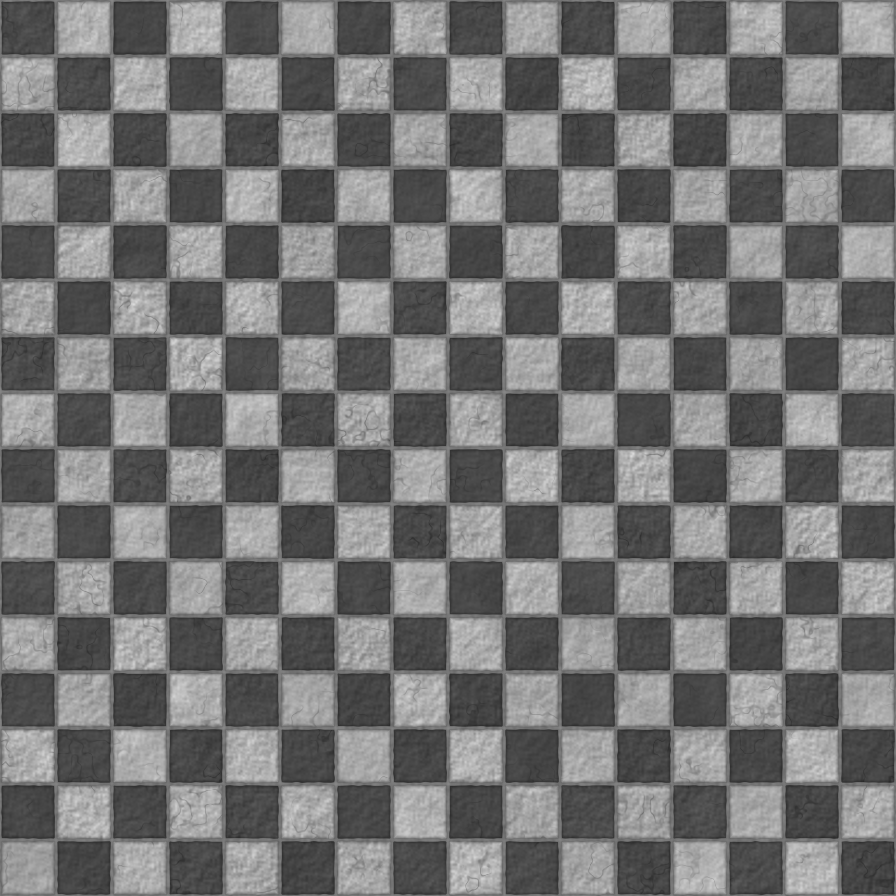
Reproduce this pattern procedurally as a Shadertoy shader.

```glsl
// Checkerboard of rough dark and light stone tiles set in narrow grey grout, tiling seamlessly.

const float TILES = 16.0;           // tiles across and down
const float GROUT_WIDTH = 0.058;    // fraction of one cell
const float CORNER_RADIUS = 0.02;
const float EDGE_WOBBLE = 0.018;
const float RIM_WIDTH = 0.026;      // dark line where tile meets grout
const float BEVEL_WIDTH = 0.07;

const vec3 DARK_STONE = vec3(0.282);
const vec3 LIGHT_STONE = vec3(0.668);
const vec3 GROUT = vec3(0.495);

const float TONE_VARIATION = 0.09;  // brightness spread between tiles
const float MOTTLE = 0.12;          // soft blotches inside a tile
const float RELIEF = 0.36;          // strength of the lit surface grain
const float CRACK_DEPTH = 0.16;
const vec2 LIGHT_STEP = vec2(-0.0014, 0.0016);

// Integer hash of a lattice point, 0 to 1
float hash(vec2 p, uint seed) {
    uvec2 q = uvec2(p);
    uint h = q.x * 1597334677u ^ q.y * 3812015801u ^ seed * 2654435769u;
    h = (h ^ (h >> 16)) * 2146121005u;
    h = (h ^ (h >> 15)) * 2221713035u;
    return float((h ^ (h >> 16)) >> 8) / 16777216.0;
}

// Value noise that wraps after one canvas
float wrapNoise(vec2 uv, float period, uint seed) {
    vec2 p = uv * period;
    vec2 i = floor(p);
    vec2 f = p - i;
    f = f * f * (3.0 - 2.0 * f);
    vec2 a = mod(i, period);
    vec2 b = mod(i + 1.0, period);
    float low = mix(hash(a, seed), hash(vec2(b.x, a.y), seed), f.x);
    float high = mix(hash(vec2(a.x, b.y), seed), hash(b, seed), f.x);
    return mix(low, high, f.y);
}

// Layered surface height
float stoneHeight(vec2 uv) {
    float height = 0.0;
    float weight = 0.4;
    float period = 96.0;
    for (uint octave = 0u; octave < 3u; octave++) {
        height += weight * wrapNoise(uv, period, octave + 10u);
        weight *= 0.85;
        period *= 2.0;
    }
    return height;
}

// Thin broken wrinkles along the contour of a noise field
float cracks(vec2 uv) {
    float contour = abs(wrapNoise(uv, 72.0, 20u) + 0.3 * wrapNoise(uv, 180.0, 21u) - 0.65);
    float patches = smoothstep(0.55, 0.8, wrapNoise(uv, 30.0, 22u));
    return (1.0 - smoothstep(0.0, 0.09, contour)) * patches;
}

// Signed distance to a rounded square, negative inside
float roundedSquare(vec2 p, float halfSize, float radius) {
    vec2 q = abs(p) - halfSize + radius;
    return length(max(q, 0.0)) + min(max(q.x, q.y), 0.0) - radius;
}

void mainImage(out vec4 fragColor, in vec2 fragCoord) {
    vec2 uv = fragCoord / iResolution.xy;
    vec2 cell = floor(uv * TILES);
    vec2 local = fract(uv * TILES) - 0.5;
    float pixel = TILES / min(iResolution.x, iResolution.y);

    // Tile outline with slightly worn edges
    float edge = roundedSquare(local, 0.5 - 0.5 * GROUT_WIDTH, CORNER_RADIUS);
    edge += EDGE_WOBBLE * (wrapNoise(uv, 160.0, 1u) - 0.5);
    float tileMask = 1.0 - smoothstep(-0.6 * pixel, 0.6 * pixel, edge);

    // Alternate stones, each with its own tone and roughness
    float isDark = mod(cell.x + cell.y, 2.0);
    float tone = 1.0 + TONE_VARIATION * (hash(cell, 2u) - 0.5);
    float roughness = mix(0.7, 1.35, hash(cell, 3u));
    vec3 stone = mix(LIGHT_STONE, DARK_STONE, isDark) * tone;

    // Blotches, lit grain and wrinkles
    float mottle = wrapNoise(uv, 40.0, 4u) + 0.5 * wrapNoise(uv, 88.0, 5u) - 0.75;
    float slope = stoneHeight(uv - LIGHT_STEP) - stoneHeight(uv + LIGHT_STEP);
    stone *= 1.0 + MOTTLE * mottle + RELIEF * roughness * slope;
    stone *= 1.0 - CRACK_DEPTH * roughness * cracks(uv);

    // Edges darken towards the joint
    float bevel = smoothstep(-BEVEL_WIDTH, 0.0, edge);
    stone *= 1.0 - mix(0.10, 0.16, isDark) * bevel;

    // Grainy grout with a thin shadow along the tile
    vec3 grout = GROUT * (1.0 + 0.14 * (wrapNoise(uv, 256.0, 6u) - 0.5) + 0.15 * slope);
    vec3 color = mix(grout, stone, tileMask);
    float rim = exp(-edge * edge / (RIM_WIDTH * RIM_WIDTH));
    color *= 1.0 - mix(0.16, 0.12, isDark) * rim;

    fragColor = vec4(clamp(color, 0.0, 1.0), 1.0);
}
```
